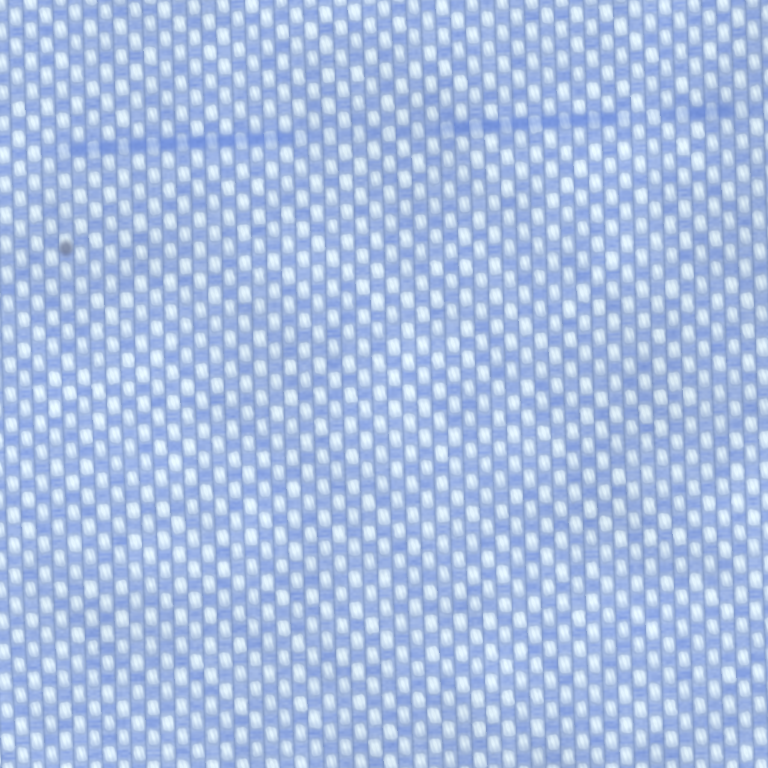
Write a Shadertoy shader that draws this texture.

```glsl
// Blue and white woven cloth: pale warp stitches alternate with blue weft in
// a checker of leaning columns and tilted rows. Each stitch is a soft box with
// slanted filaments; one uneven pick and a small speck mark the cloth.

#define COLUMNS 52.0
#define ROWS 50.0
#define COLUMN_LEAN 0.028
#define STITCH_HALF vec2(0.43, 0.61)
#define FAULT_ROW 0.802
#define SPECK_POS vec2(0.086, 0.677)
#define PALE vec3(0.885, 0.95, 0.99)
#define SILVER vec3(0.665, 0.745, 0.875)
#define BLUE vec3(0.50, 0.605, 0.86)
#define SOFT_BLUE vec3(0.645, 0.73, 0.90)
#define DEEP_BLUE vec3(0.43, 0.55, 0.85)
#define SHADOW vec3(0.50, 0.59, 0.755)

float hash(vec2 p) {
    vec3 q = fract(vec3(p.xyx) * 0.1031);
    q += dot(q, q.yzx + 33.33);
    return fract((q.x + q.y) * q.z);
}

float noise(vec2 p) {
    vec2 i = floor(p), f = fract(p);
    f = f * f * (3.0 - 2.0 * f);
    return mix(mix(hash(i), hash(i + vec2(1, 0)), f.x),
               mix(hash(i + vec2(0, 1)), hash(i + vec2(1, 1)), f.x), f.y);
}

float roundedBox(vec2 p, vec2 halfSize, float radius) {
    vec2 d = abs(p) - halfSize + radius;
    return length(max(d, 0.0)) + min(max(d.x, d.y), 0.0) - radius;
}

// Straight canvas position to thread position: lean, tilt and slight wander
vec2 threadSpace(vec2 uv) {
    float tilt = mix(0.025, 0.065, uv.y);
    vec2 p = vec2(uv.x + COLUMN_LEAN * uv.y, uv.y - tilt * (uv.x - 0.5) - 0.028);
    p.x += 0.004 * (noise(uv * vec2(5.0, 4.0)) - 0.5);
    p.y += 0.004 * (noise(uv * vec2(4.0, 5.0) + 19.0) - 0.5);
    return p;
}

void mainImage(out vec4 fragColor, in vec2 fragCoord) {
    vec2 uv = fragCoord / iResolution.xy;
    vec2 thread = threadSpace(uv);
    vec2 p = thread * vec2(COLUMNS, ROWS);
    float soft = max(0.15, 0.6 * ROWS / iResolution.y);

    // Nearest warp stitch in this column; y spans -1..1 between weft centres
    float column = floor(p.x);
    float phase = 0.5 * (p.y + column);
    vec2 id = vec2(column, floor(phase));
    vec2 q = vec2(fract(p.x) - 0.5, 2.0 * fract(phase) - 1.0);
    float vary = hash(id + 7.0);
    float vary2 = hash(id + 71.0);

    // Blue weft, rounded across the row and sinking beside each column
    float weftY = 1.0 - abs(q.y);
    float weftId = hash(vec2(column, floor(phase + 0.5)) + 31.0);
    float fibre = noise(p * vec2(2.0, 6.0));
    float weftRise = 1.0 - smoothstep(0.30, 0.56, abs(q.x));
    vec3 weft = mix(BLUE, SOFT_BLUE, 0.55 * fibre + 0.45 * weftId);
    weft = mix(weft, SILVER, 0.65 * smoothstep(0.12, 0.48, weftY));
    vec3 color = mix(SHADOW, weft, 0.25 + 0.75 * weftRise);

    // Uneven pick: deeper blue in patches, partly hiding the warp
    float faultBand = (thread.y - FAULT_ROW) / 0.011;
    float fault = exp(-faultBand * faultBand)
                * (0.25 + 0.75 * smoothstep(0.3, 0.6, noise(vec2(uv.x * 13.0, 8.0))))
                * smoothstep(0.03, 0.12, uv.x);
    color = mix(color, DEEP_BLUE, 0.8 * fault);

    // Pale stitch, slightly skewed, uneven in outline and size
    vec2 s = vec2(q.x + 0.09 * q.y, q.y);
    s += vec2(0.07, 0.16) * (vec2(vary, vary2) - 0.5);
    vec2 size = STITCH_HALF * (0.91 + 0.18 * vec2(vary2, vary));
    float d = roundedBox(s, size, 0.30);
    d += 0.12 * (noise(p * 3.0 + 50.0) - 0.5);
    float cover = 1.0 - smoothstep(-soft, soft, d);

    // Filament sheen: slanted strands, brightest above the middle
    float strand = 0.5 + 0.5 * cos(19.0 * (s.x + 0.2 * s.y) + 3.0 * vary);
    float crown = exp(-4.5 * s.x * s.x - 4.2 * (s.y - 0.08) * (s.y - 0.08));
    float sheen = crown * (0.82 + 0.30 * strand) + 0.28 * (vary2 - 0.5);
    vec3 warp = mix(SILVER, PALE, clamp(sheen, 0.0, 1.0));
    warp = mix(SHADOW, warp, 0.55 + 0.45 * smoothstep(0.06, -0.16, d));
    color = mix(color, warp, cover * (1.0 - 0.6 * fault));

    // Broad tone drift and fine grain
    color *= 0.965 + 0.05 * noise(uv * 6.0 + 40.0) + 0.03 * noise(uv * 15.0);
    color += 0.03 * (noise(uv * 260.0) - 0.5);

    // Small grey speck
    float speck = length((uv - SPECK_POS) * vec2(1.0, 0.85));
    color = mix(color, vec3(0.42, 0.46, 0.58),
                0.75 * (1.0 - smoothstep(0.003, 0.013, speck)));

    fragColor = vec4(clamp(color, 0.0, 1.0), 1.0);
}
```
